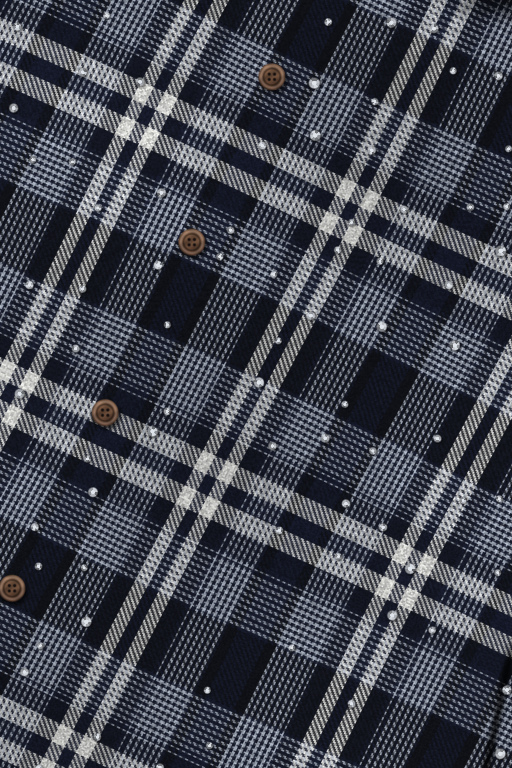
Give the GLSL for this texture, as a Shadertoy shader.

```glsl
// Slanted navy, black and white plaid flannel with four buttons and scattered crystals.
// Warp and weft yarns are coloured by their place in the repeat, then crossed in a 2/2 twill;
// crystals come from jittered cells, and folds from layered sines.

float hash(vec2 p) {
    return fract(sin(dot(p, vec2(127.1, 311.7))) * 43758.5);
}

// Yarn colour by thread index, for a repeat of count threads mirrored about its middle.
// Shifting the fine check by start and by half turns its lines from block to block.
vec3 yarn(float index, float count, float start, vec3 middle) {
    float place = fract((index + 0.5) / count);
    float d = min(place, 1.0 - place);
    vec3 navy = vec3(0.085, 0.10, 0.16);
    vec3 black = vec3(0.06, 0.065, 0.085);
    if (d < 0.031) return navy;
    if (d < 0.093) return vec3(0.80, 0.80, 0.79);           // paired white stripes
    if (d < 0.165) return mix(navy, black, 0.5);
    float check = mod(index + start + 2.0 * step(0.5, place), 4.0);
    vec3 pale = vec3(0.60, 0.63, 0.68);
    if (d < 0.20) return check < 1.0 ? pale : navy;         // sparse edge of the check
    if (d < 0.38) return check < 2.0 ? pale : navy;
    return d < 0.43 ? black : middle;
}

vec3 cloth(vec2 p) {
    // Slight drape, then skewed axes: one unit of uv is one repeat
    p += 0.004 * vec2(sin(p.y * 6.0 + p.x * 2.0), sin(p.x * 7.0 - p.y * 3.0));
    mat2 repeatAxes = mat2(0.391, 0.182, -0.275, 0.535);
    vec2 uv = inverse(repeatAxes) * (p - vec2(0.289, 0.230));

    vec2 count = vec2(144.0, 200.0);
    vec2 thread = floor(uv * count);
    vec3 warp = yarn(thread.x, count.x, 1.0, vec3(0.08, 0.095, 0.155));
    vec3 weft = yarn(thread.y, count.y, 0.0, vec3(0.06, 0.065, 0.085));

    // The lower yarn shows a little through the brushed nap
    bool warpOnTop = mod(thread.x - thread.y, 4.0) < 2.0;
    vec3 col = mix(weft, warp, warpOnTop ? 0.85 : 0.20);
    return col * (0.78 + 0.40 * hash(thread));
}

// Four-hole button; q is the offset from its centre in radii
vec3 addButton(vec3 col, vec2 q, float aa) {
    float r = length(q);
    col *= 1.0 - 0.6 * (1.0 - smoothstep(0.8, 1.35, length(q - vec2(0.12, 0.2))));
    vec3 horn = mix(vec3(0.30, 0.20, 0.15), vec3(0.54, 0.40, 0.30), 0.5 - 0.4 * q.y);
    horn *= 0.9 + 0.12 * sin(q.x * 5.0 + 3.0 * sin(q.y * 3.0));
    horn += 0.14 * smoothstep(0.16, 0.0, abs(r - 0.82));    // raised rim
    horn *= 1.0 - 0.35 * smoothstep(0.12, 0.0, abs(r - 0.62));
    float hole = length(abs(q) - 0.2) - 0.11;
    horn = mix(vec3(0.08, 0.06, 0.06), horn, smoothstep(-aa, aa, hole));
    return mix(col, horn, 1.0 - smoothstep(1.0 - aa, 1.0 + aa, r));
}

// At most one faceted crystal in each cell
vec3 addCrystal(vec3 col, vec2 p, float aa) {
    vec2 grid = p * 8.5;
    vec2 cell = floor(grid);
    if (hash(cell + 3.7) > 0.66) return col;
    vec2 centre = 0.15 + 0.7 * vec2(hash(cell + 11.3), hash(cell + 27.9));
    float radius = mix(0.055, 0.09, pow(hash(cell + 5.1), 2.0));
    vec2 q = (fract(grid) - centre) / radius;
    float r = length(q);
    float edge = aa * 8.5 / radius;
    col *= 1.0 - 0.45 * (1.0 - smoothstep(0.8, 1.5, length(q - 0.2)));
    float facet = floor((atan(q.y, q.x) + 3.1416) * 1.273);
    float glint = 0.4 + 0.5 * hash(cell + facet * 1.7);
    glint = mix(0.92, glint, smoothstep(0.35, 0.5, r));     // bright flat top
    vec3 gem = glint * vec3(0.95, 0.97, 1.0);
    return mix(col, gem, 1.0 - smoothstep(1.0 - edge, 1.0 + edge, r));
}

void mainImage(out vec4 fragColor, in vec2 fragCoord) {
    // Canvas widths, with y running down from the top edge
    vec2 p = vec2(fragCoord.x, iResolution.y - fragCoord.y) / iResolution.x;
    float pixel = 1.0 / iResolution.x;

    // Average 4 x 4 samples so the fine weave stays smooth
    vec3 col = vec3(0.0);
    for (int i = 0; i < 16; i++) {
        vec2 offset = vec2(float(i % 4), float(i / 4)) - 1.5;
        col += cloth(p + offset * pixel * 0.27) / 16.0;
    }

    // Soft folds, shaded top right corner and lower right seam
    col *= 1.0 + 0.04 * sin(p.x * 5.0 + p.y * 3.0) + 0.03 * sin(p.y * 8.0 - p.x * 6.0);
    col *= 1.0 - 0.55 * smoothstep(0.10, 0.0, length((p - vec2(1.0, 0.0)) * vec2(0.6, 1.6)));
    float seam = p.x - 0.95 - 0.21 * (1.5 - p.y);
    col *= 1.0 - 0.75 * smoothstep(0.016, 0.0, abs(seam)) * smoothstep(1.22, 1.32, p.y);

    col = addCrystal(col, p, pixel);

    // Row of buttons on a gently curving diagonal
    for (int i = 0; i < 4; i++) {
        float k = float(i);
        vec2 centre = vec2(0.531 - 0.150 * k - 0.0064 * k * k, 0.150 + 0.318 * k + 0.005 * k * k);
        col = addButton(col, (p - centre) / 0.026, pixel / 0.026);
    }
    fragColor = vec4(col, 1.0);
}
```
